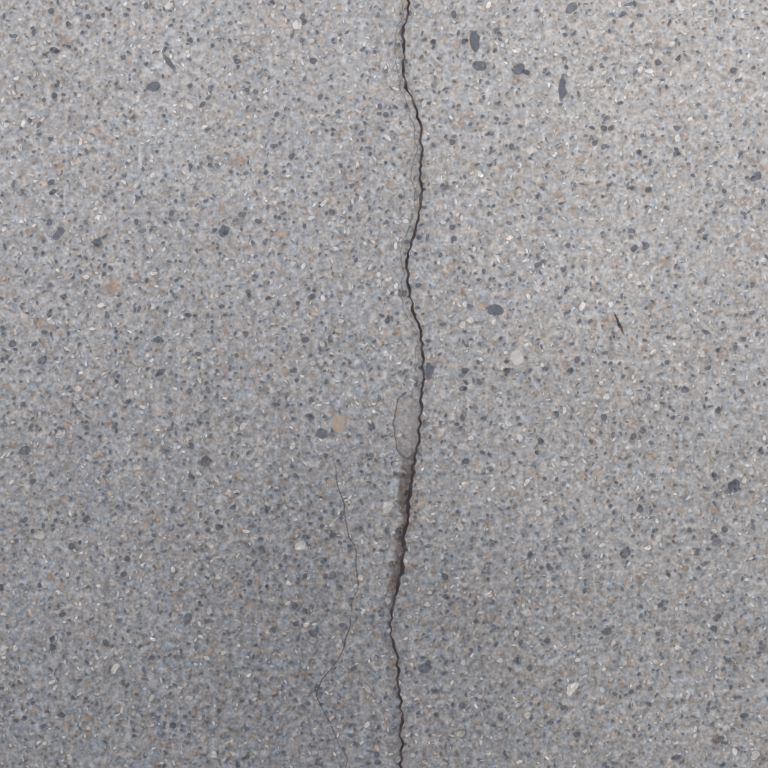
Write a three.js fragment shader that draws this texture.

```glsl
// Weathered concrete with exposed pebbles, split by a long vertical crack.
// Soft light and gradient noise form the slab, jittered cells scatter stones,
// and sums of smooth bends steer the main crack and its fine side branch.
#define SLAB_LOW vec3(0.545, 0.545, 0.560)
#define SLAB_HIGH vec3(0.690, 0.683, 0.690)
#define CRACK_COLOR vec3(0.23, 0.20, 0.21)
#define SLATE vec3(0.36, 0.37, 0.41)
#define TAN vec3(0.67, 0.59, 0.53)
#define PALE vec3(0.80, 0.78, 0.77)
#define GRAIN 0.17
#define CRACK_WIDTH 0.0015
#define EDGE 0.0012

varying vec2 vUv;

vec2 hash2(vec2 p) {
  vec3 q = fract(p.xyx * vec3(0.1031, 0.1030, 0.0973));
  q += dot(q, q.yzx + 33.33);
  return fract((q.xx + q.yz) * q.zy);
}

float corner(vec2 cell, vec2 offset) {
  return dot(hash2(cell) * 2.0 - 1.0, offset);
}

// Gradient noise, roughly -0.6 to 0.6
float noise(vec2 p) {
  vec2 i = floor(p), f = fract(p);
  vec2 u = f * f * f * (f * (f * 6.0 - 15.0) + 10.0);
  vec2 e = vec2(1.0, 0.0);
  return mix(mix(corner(i, f), corner(i + e, f - e), u.x),
             mix(corner(i + e.yx, f - e.yx), corner(i + 1.0, f - 1.0), u.x), u.y);
}

vec2 turn(vec2 p, float a) {
  return vec2(cos(a) * p.x + sin(a) * p.y, cos(a) * p.y - sin(a) * p.x);
}

float bend(float y, float from, float to, float shift) {
  return shift * smoothstep(from, to, y);
}

float mainCrack(float y) {
  float x = 0.522 + bend(y, 0.08, 0.20, -0.013) + bend(y, 0.195, 0.275, 0.016);
  x += bend(y, 0.25, 0.53, 0.027) + bend(y, 0.53, 0.65, -0.023);
  x += bend(y, 0.65, 0.74, 0.019) + bend(y, 0.83, 0.91, -0.022);
  x += bend(y, 0.94, 1.0, 0.006);
  return x + 0.005 * noise(vec2(y * 38.0, 4.3)) + 0.004 * noise(vec2(y * 110.0, 9.7));
}

float sideCrack(float y) {
  float x = 0.45 + bend(y, 0.0, 0.10, -0.036) + bend(y, 0.10, 0.17, 0.040);
  x += bend(y, 0.17, 0.245, 0.011) + bend(y, 0.245, 0.40, -0.029);
  return x + 0.008 * noise(vec2(y * 45.0, 21.4));
}

float line(float offset, float width) {
  return 1.0 - smoothstep(width - EDGE, width + EDGE, abs(offset));
}

// Jittered, rotated ellipses, at most one per cell
vec3 scatter(vec3 col, vec2 p, float cells, float density, float seed) {
  vec2 g = p * cells, home = floor(g);
  float soft = EDGE * cells, light = dot(col, vec3(0.333));
  for (int j = -1; j <= 1; j++) {
    for (int i = -1; i <= 1; i++) {
      vec2 cell = home + vec2(float(i), float(j)) + seed;
      vec2 place = hash2(cell), shape = hash2(cell + 71.7), kind = hash2(cell + 143.1);
      vec2 d = g - (cell - seed) - 0.15 - 0.7 * place;
      vec2 q = turn(d, shape.x * 6.28);
      q.y *= 1.1 + 0.8 * shape.y;
      float radius = mix(0.17, 0.40, kind.y * kind.y);
      float mask = 1.0 - smoothstep(-soft, soft, length(q) - radius);
      float shade = 1.0 - smoothstep(0.0, 0.25, length(d + vec2(-0.06, 0.12)) - radius);
      vec3 stone = kind.x < 0.42 ? SLATE : (kind.x < 0.65 ? TAN : PALE);
      stone *= (0.9 + 0.2 * shape.y) * (0.4 + light);
      float present = step(place.x * 0.37 + shape.x * 0.63, density);
      col *= 1.0 - 0.06 * shade * present;
      col = mix(col, stone, mask * present * (0.40 + 0.35 * kind.y));
    }
  }
  return col;
}

vec3 pebble(vec3 col, vec2 p, vec2 at, vec2 size, float tilt, vec3 tint) {
  float d = length(turn(p - at, tilt) / size) - 1.0;
  float soft = EDGE / min(size.x, size.y);
  return mix(col, tint, 0.75 * (1.0 - smoothstep(-soft, soft, d)));
}

void main() {
  vec2 p = vUv;
  vec2 rough = p + 0.0035 * vec2(noise(p * 95.0), noise(p * 95.0 + 31.0));

  // Broad light and worn mottling
  vec3 col = mix(SLAB_LOW, SLAB_HIGH, smoothstep(-0.1, 1.05, p.y));
  col += vec3(0.046, 0.042, 0.034) * smoothstep(0.40, 0.85, p.x) - 0.006;
  vec2 dim = (p - vec2(0.42, 0.18)) * vec2(3.5, 3.0);
  col -= 0.035 * exp(-dot(dim, dim));
  col += 0.03 * noise(p * 7.0) + 0.035 * noise(p * 23.0);
  col += vec3(0.012, 0.0, -0.012) * noise(p * 12.0 + 8.0);
  col += vec3(0.045, 0.0, -0.045) * noise(p * 85.0 + 17.0);
  col += GRAIN * (0.5 * noise(p * 75.0) + noise(rough * 135.0) + 0.7 * noise(p * 260.0));

  // Grit, gravel and sparse larger stones
  col = scatter(col, rough, 128.0, 0.58, 11.0);
  col = scatter(col, rough, 82.0, 0.42, 227.0);
  col = scatter(col, rough, 42.0, 0.17, 419.0);

  // Notable stones
  col = pebble(col, rough, vec2(0.618, 0.947), vec2(0.006, 0.014), 0.15, SLATE);
  col = pebble(col, rough, vec2(0.732, 0.885), vec2(0.005, 0.015), 0.0, SLATE);
  col = pebble(col, rough, vec2(0.220, 0.919), vec2(0.003, 0.013), 0.6, SLATE);
  col = pebble(col, rough, vec2(0.440, 0.448), vec2(0.009, 0.011), 0.0, TAN);
  col = pebble(col, rough, vec2(0.419, 0.435), vec2(0.009, 0.007), 0.0, SLATE);
  col = pebble(col, rough, vec2(0.559, 0.517), vec2(0.006, 0.011), 0.0, SLATE);
  col = pebble(col, rough, vec2(0.645, 0.597), vec2(0.011, 0.007), -0.2, SLATE);
  col = pebble(col, rough, vec2(0.673, 0.534), vec2(0.008, 0.010), 0.2, PALE);
  col = pebble(col, rough, vec2(0.806, 0.579), vec2(0.002, 0.014), 0.4, CRACK_COLOR);

  // Broken strip and smooth chip on the left lip of the crack
  float dx = p.x - mainCrack(p.y);
  float lip = 1.0 - smoothstep(-EDGE, EDGE, dx);
  float strip = smoothstep(0.20, 0.25, p.y) * (1.0 - smoothstep(0.38, 0.42, p.y));
  float reach = 0.013 + 0.012 * noise(p * vec2(20.0, 55.0));
  float broken = strip * lip * smoothstep(-reach - 0.003, -reach + 0.003, dx);
  col *= 1.0 - vec3(0.25, 0.29, 0.30) * broken;
  vec2 chip = (rough - vec2(0.530, 0.446)) / vec2(0.017, 0.043);
  float rim = line((length(chip) - 1.0) * 0.017, 0.0007) * lip;
  col = mix(col, vec3(0.53, 0.51, 0.51), 0.3 * lip * (1.0 - smoothstep(0.8, 1.2, length(chip))));
  col = mix(col, CRACK_COLOR, 0.5 * rim * (1.0 - smoothstep(0.0, 0.7, chip.x + chip.y * 0.6)));

  // Shadow, hairline beside the upper crack, main crack and faint branch
  col *= 1.0 - 0.17 * exp(-abs(dx + 0.002) / 0.005);
  float hair = line(dx + 0.009 + 0.012 * noise(vec2(p.y * 24.0, 6.0)), 0.0007);
  col = mix(col, CRACK_COLOR, 0.3 * hair * smoothstep(0.48, 0.55, p.y));
  float width = CRACK_WIDTH * (1.0 + 1.6 * noise(vec2(p.y * 60.0, 2.0)) + 0.4 * strip);
  col = mix(col, CRACK_COLOR, line(dx, width) * clamp(0.85 + 0.6 * noise(p * 50.0), 0.0, 1.0));
  float branch = line(p.x - sideCrack(p.y), 0.0008) * (1.0 - smoothstep(0.36, 0.43, p.y));
  col = mix(col, CRACK_COLOR, branch * (0.42 + 0.4 * noise(p * 30.0)));

  gl_FragColor = vec4(clamp(col, 0.0, 1.0), 1.0);
}
```
